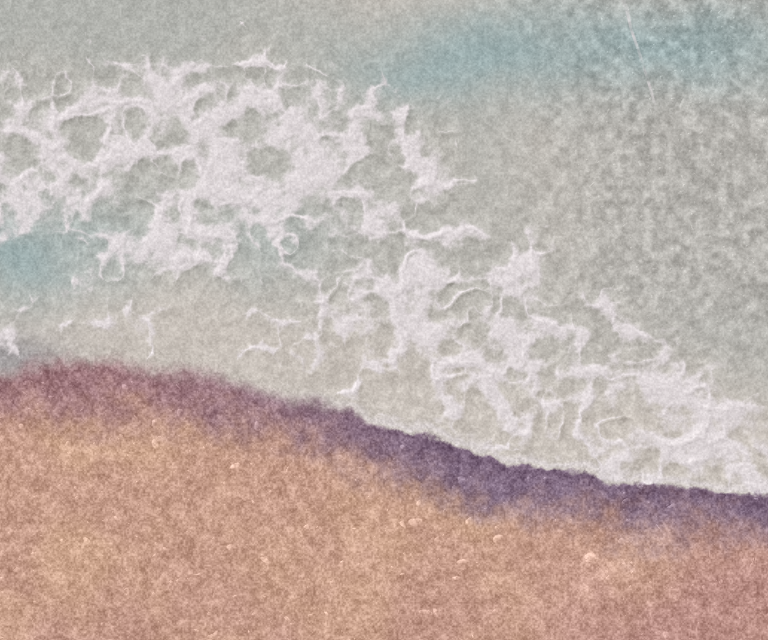
Reproduce this texture procedurally as a Shadertoy shader.

```glsl
const vec3 SAND = vec3(0.800, 0.645, 0.550);
const vec3 SAND_PINK = vec3(0.730, 0.560, 0.525);
const vec3 WET_ROSE = vec3(0.620, 0.470, 0.490);
const vec3 WET_VIOLET = vec3(0.510, 0.425, 0.510);
const vec3 SHALLOW = vec3(0.785, 0.755, 0.725);
const vec3 SEA_GREY = vec3(0.695, 0.700, 0.680);
const vec3 BED = vec3(0.715, 0.705, 0.685);
const vec3 TEAL = vec3(0.560, 0.670, 0.685);
const vec3 GRAVEL = vec3(0.560, 0.550, 0.570);
const vec3 FOAM = vec3(0.880, 0.850, 0.860);
const vec2 LIGHT_STEP = vec2(-0.0030, 0.0045);
const float GRAIN = 0.20;
const int CLUMPS = 11;
// Foam clumps: centre and radius
const vec3 CLUMP[CLUMPS] = vec3[](
    vec3(0.87, 0.62, 0.065), vec3(0.60, 0.56, 0.080), vec3(0.36, 0.70, 0.110),
    vec3(0.16, 0.83, 0.090), vec3(0.04, 0.70, 0.080), vec3(0.84, 0.78, 0.040),
    vec3(1.10, 0.33, 0.100), vec3(0.77, 0.38, 0.080), vec3(0.67, 0.78, 0.070),
    vec3(0.38, 0.94, 0.060), vec3(0.66, 0.49, 0.070));

float hash(vec2 p) {
    vec3 q = fract(p.xyx * 0.1031);
    q += dot(q, q.yzx + 33.33);
    return fract((q.x + q.y) * q.z);
}

float noise(vec2 p) {
    vec2 i = floor(p), f = fract(p);
    f = f * f * (3.0 - 2.0 * f);
    return mix(mix(hash(i), hash(i + vec2(1, 0)), f.x),
               mix(hash(i + vec2(0, 1)), hash(i + vec2(1, 1)), f.x), f.y);
}

float fbm(vec2 p) {
    float sum = 0.0, amp = 0.5;
    for (int i = 0; i < 5; i++) {
        sum += amp * noise(p);
        p = mat2(1.6, 1.2, -1.2, 1.6) * p + 7.3;
        amp *= 0.5;
    }
    return sum;
}

float blob(vec2 p, vec2 centre, vec2 radius) {
    vec2 d = (p - centre) / radius;
    return exp(-dot(d, d));
}

// Height of the waterline
float shoreline(float x) {
    return 0.437 - 0.207 * smoothstep(0.08, 1.13, x) - 0.028 * smoothstep(0.10, 0.0, x);
}

// How much foam the wave carries at a point
float foamDensity(vec2 p) {
    float wobble = (fbm(p * 7.0) - 0.48) * 0.22;
    float top = 0.91 - 0.55 * smoothstep(0.45, 1.30, p.x) + wobble;
    float bottom = 0.62 - 0.40 * p.x + wobble;
    float band = smoothstep(0.07, -0.09, p.y - top) * smoothstep(-0.08, 0.08, p.y - bottom);
    float density = 0.50 * band;
    for (int i = 0; i < CLUMPS; i++)
        density += 0.25 * blob(p, CLUMP[i].xy, vec2(CLUMP[i].z));
    density += 0.22 * blob(p, vec2(0.84, 0.78), vec2(0.025, 0.05));
    return density - 0.40 * blob(p, vec2(0.79, 0.71), vec2(0.055, 0.08));
}

float ridge(vec2 p) {
    float r = 1.0 - abs(2.0 * noise(p) - 1.0);
    return r * r;
}

// Warped web of ridges, 0 to about 1
float foamWeb(vec2 p) {
    vec2 warp = vec2(fbm(p * 15.0), fbm(p * 15.0 + 41.0)) - 0.48;
    vec2 q = p + 0.075 * warp;
    return 0.44 * ridge(q * 15.0 + 3.0) + 0.30 * ridge(q * 31.0 + 19.0) + 0.55 * (fbm(p * 50.0) - 0.30);
}

// Scattered stones: x is signed shading, y is coverage
vec2 pebbles(vec2 p, float scale, float amount) {
    vec2 cell = floor(p * scale);
    vec2 offset = vec2(hash(cell + 5.1), hash(cell + 9.7)) * 0.5 + 0.25;
    vec2 d = fract(p * scale) - offset;
    d.x *= 0.7 + 0.6 * hash(cell + 2.0);
    float radius = 0.08 + 0.16 * hash(cell + 13.0);
    float cover = smoothstep(radius, radius * 0.6, length(d)) * step(hash(cell), amount);
    return vec2((d.y - d.x) / radius, 1.0) * cover;
}

vec3 sandColour(vec2 p, float depth) {
    float mottling = fbm(p * 9.0);
    float pink = smoothstep(0.35, 0.70, mottling) * 0.40 + 0.75 * blob(p, vec2(1.18, 0.03), vec2(0.24, 0.13));
    vec3 col = mix(SAND, SAND_PINK, clamp(pink + 0.2 * smoothstep(0.15, 0.0, p.y), 0.0, 1.0));
    float streak = p.y - 0.06 - 0.70 * (p.x - 0.88) + 0.03 * (mottling - 0.5);
    col += 0.07 * exp(-pow(streak / 0.03, 2.0)) * smoothstep(0.82, 0.92, p.x) * smoothstep(1.10, 1.0, p.x);
    vec3 wet = mix(WET_ROSE, WET_VIOLET, smoothstep(0.15, 0.75, p.x));
    float ragged = 0.10 * (mottling - 0.5) + 0.05 * (fbm(p * 45.0) - 0.48);
    col = mix(col, wet, smoothstep(0.125, 0.015, depth + ragged));
    col += 0.20 * (fbm(p * 70.0 + 5.0) - 0.48);
    vec2 q = p + 0.012 * vec2(noise(p * 70.0), noise(p * 70.0 + 9.0));
    vec2 stone = pebbles(q, 34.0, 0.12) + 0.7 * pebbles(q + 3.0, 75.0, 0.12);
    return col + 0.11 * stone.y + 0.08 * stone.x;
}

vec3 waterColour(vec2 p, float height) {
    float swirl = fbm(p * 5.0 + 11.0);
    vec2 q = p + 0.14 * (swirl - 0.5);
    vec3 col = mix(SHALLOW, SEA_GREY, smoothstep(0.05, 0.30, height + 0.12 * (swirl - 0.5)));
    float bed = smoothstep(0.70, 1.0, p.x) * smoothstep(0.12, 0.34, height);
    col = mix(col, BED, bed);
    col = mix(col, SHALLOW, 0.85 * blob(q, vec2(0.65, 1.02), vec2(0.22, 0.09)));
    col = mix(col, SHALLOW, 0.45 * blob(q, vec2(0.82, 0.70), vec2(0.13, 0.16)));
    float teal = 0.70 * blob(q, vec2(0.04, 0.60), vec2(0.19, 0.075))
        + 0.60 * blob(q, vec2(0.73, 0.895), vec2(0.18, 0.050))
        + 0.65 * blob(q, vec2(1.06, 0.955), vec2(0.25, 0.065))
        + 0.40 * blob(q, vec2(0.42, 0.62), vec2(0.10, 0.08));
    col = mix(col, TEAL, min(teal, 0.85));
    // Stony bed on the right, fainter elsewhere
    vec2 stone = pebbles(p + 0.012 * vec2(noise(p * 60.0), noise(p * 60.0 + 9.0)), 62.0, 0.40);
    col += bed * (0.07 * stone.x + 0.03 * stone.y) + (0.10 + 0.20 * bed) * (fbm(p * 85.0) - 0.48);
    return mix(col, GRAVEL, 0.8 * blob(p, vec2(0.0, 0.445), vec2(0.09, 0.035)));
}

void mainImage(out vec4 fragColor, in vec2 fragCoord) {
    vec2 p = fragCoord / iResolution.y;
    float crisp = smoothstep(0.40, 0.65, p.x);
    float scallop = 0.018 * (noise(p * 24.0) - 0.5) + 0.022 * (fbm(p * 55.0) - 0.48);
    float height = p.y - shoreline(p.x) + scallop;

    // Foam with light from the upper left
    float density = foamDensity(p);
    float wash = smoothstep(0.0, 0.03, height) * smoothstep(0.24, 0.06, height);
    density = max(density, wash * mix(0.34, 0.48, crisp));
    float web = foamWeb(p);
    float relief = web - foamWeb(p + LIGHT_STEP);
    float cover = smoothstep(0.91, 1.20, web + density);
    float haze = smoothstep(0.05, 0.65, density);

    vec3 water = mix(waterColour(p, height), SHALLOW, 0.38 * haze);
    water += 0.26 * haze * relief + 0.16 * haze * (fbm(p * 75.0) - 0.48);
    vec3 col = mix(water, FOAM + 0.24 * relief, 0.90 * cover);

    // Thin drifting strand
    float strandX = 0.975 + 0.30 * (1.0 - p.y) + 0.018 * (noise(p * 22.0) - 0.5);
    float strand = smoothstep(0.004, 0.001, abs(p.x - strandX)) * smoothstep(0.82, 0.86, p.y);
    col = mix(col, FOAM, 0.8 * strand * noise(p * 90.0));

    // Beach, shadow and bright lip of the wave
    float edge = mix(0.020, 0.004, crisp);
    vec3 sand = sandColour(p, -height);
    sand -= 0.05 * crisp * exp(-pow((height + 0.007) / 0.009, 2.0));
    col = mix(sand, col, smoothstep(-edge, edge, height));
    col = mix(col, FOAM, 0.65 * crisp * exp(-pow((height - 0.010) / 0.007, 2.0)));

    // Grain, stronger on the sand
    float grain = 0.5 * noise(p * 240.0) + 0.5 * noise(p * 430.0 + 17.0) - 0.5;
    col += grain * GRAIN * mix(1.25, 0.65, smoothstep(-0.02, 0.04, height));
    fragColor = vec4(clamp(col, 0.0, 1.0), 1.0);
}
```
